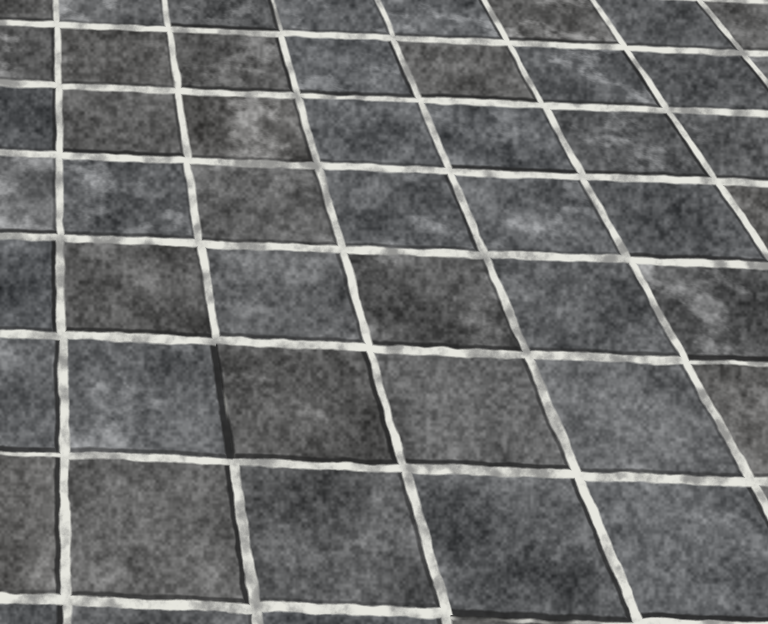
Write a Shadertoy shader that draws this texture.

```glsl
// Dark square paving seen at an angle, with pale mortar in the joints.
// A perspective map turns the canvas into column/row coordinates; the joints
// are signed distances roughened by noise, and each slab has its own stains.

const vec3 SLAB_COLOR = vec3(0.355, 0.357, 0.358);
const vec3 MORTAR_DULL = vec3(0.58, 0.58, 0.57);
const vec3 MORTAR_PALE = vec3(0.90, 0.90, 0.87);
const vec3 SHADOW_COLOR = vec3(0.14, 0.14, 0.14);
const float HORIZON = 1.271;       // distance of vanishing point above the top
const float ROW_SKEW = 0.04;       // slope of the row joints
const float JOINT_HALF = 0.0070;   // half width of mortar at mid height
const float JOINT_WOBBLE = 0.0055;
const float JOINT_SHIFT = 0.0035;  // misalignment between segments
const float EDGE_SOFTNESS = 0.0016;
const float SLAB_VARIATION = 0.06;
const float STAIN_STRENGTH = 0.28;
const float BLOTCH_STRENGTH = 0.22;
const float GRAIN_STRENGTH = 0.15;

float hash(vec2 cell) {
    uvec2 q = uvec2(ivec2(floor(cell)) + 4096) * uvec2(1597u, 3812u);
    uint n = (q.x ^ (q.y >> 1)) * 747796405u + q.y * 277803u;
    n = ((n >> 15) ^ n) * 277803737u;
    n = (n >> 13) ^ n;
    return float(n & 65535u) / 65535.0;
}

float noise(vec2 p) {
    vec2 cell = floor(p), f = fract(p);
    f = f * f * (3.0 - 2.0 * f);
    float low = mix(hash(cell), hash(cell + vec2(1, 0)), f.x);
    float high = mix(hash(cell + vec2(0, 1)), hash(cell + vec2(1, 1)), f.x);
    return mix(low, high, f.y);
}

float fbm(vec2 p) {
    float sum = 0.0, weight = 0.5;
    for (int octave = 0; octave < 5; octave++) {
        sum += weight * noise(p);
        p = mat2(1.6, 1.2, -1.2, 1.6) * p + 17.3;
        weight *= 0.5;
    }
    return sum / 0.97;
}

// Soft strip of the given half width around a centre line.
float band(float d, float center, float halfWidth) {
    float soft = EDGE_SOFTNESS + 0.5 / iResolution.y;
    return 1.0 - smoothstep(halfWidth - soft, halfWidth + soft, abs(d - center));
}

// Masks of one joint: x is mortar, y is the shadow along its near edge.
vec2 joint(float d, vec2 segment, vec2 p, float scale, float loss) {
    d += scale * JOINT_SHIFT * (hash(segment + 71.0) - 0.5);
    d += scale * JOINT_WOBBLE * (fbm(p * 34.0 + segment) - 0.5);
    float rough = noise(p * 42.0 + segment * 3.0);
    float fill = clamp(1.0 - loss * (0.55 + 0.75 * noise(p * 20.0)), 0.0, 1.0);
    float width = JOINT_HALF * scale;
    float mortar = band(d, 0.4 * width * (1.0 - fill),
                        width * mix(0.15, 0.8 + 0.3 * rough, fill));
    float depth = mix(0.3, 1.0, hash(segment + 133.0));
    float shadow = band(d, -width * mix(0.2, 1.15, fill),
                        width * mix(0.85, 0.25 + 0.5 * depth, fill));
    return vec2(mortar * smoothstep(0.0, 0.35, fill),
                shadow * mix(1.0, depth, fill));
}

vec3 slabColor(vec2 grid, vec2 p, vec2 edge) {
    vec2 slab = floor(grid);
    vec2 local = grid + slab * 5.0;
    float tone = SLAB_VARIATION * (hash(slab + 9.0) - 0.5);
    tone += STAIN_STRENGTH * (fbm(local * 2.6) - 0.5);
    // Pale residue, heavier on some slabs
    float residue = smoothstep(0.52, 0.78, fbm(local * 3.7 + 40.0));
    tone += BLOTCH_STRENGTH * residue * hash(slab + 23.0);
    // Dust spreading from the joints
    float border = exp(-min(edge.x, edge.y) / 0.014);
    tone += 0.13 * border * (noise(p * 30.0) - 0.35);
    // Stone grain and small scratches
    tone += GRAIN_STRENGTH * (noise(p * 115.0) - 0.5);
    tone += 0.6 * GRAIN_STRENGTH * (noise(p * 210.0 + 8.0) - 0.5);
    float scratch = smoothstep(0.86, 0.97, noise(p * vec2(48.0, 24.0) + 60.0));
    tone += 0.10 * scratch * (noise(p * 9.0) - 0.3);
    vec3 tint = vec3(-0.006, 0.0, 0.008) * (2.0 * hash(slab + 51.0) - 0.8);
    return SLAB_COLOR + tone + tint;
}

void mainImage(out vec4 fragColor, in vec2 fragCoord) {
    // Canvas heights, with y running down from the top
    vec2 p = vec2(fragCoord.x, iResolution.y - fragCoord.y) / iResolution.y;

    // Perspective: columns fan out, rows grow towards the bottom
    float columnWidth = 0.1715 + 0.135 * p.y;
    float depth = p.y - ROW_SKEW * (p.x - 0.096) + HORIZON;
    vec2 grid = vec2((p.x - 0.0913 - 0.015 * p.y) / columnWidth,
                     14.548 - 19.078 / depth);
    vec2 cellSize = vec2(columnWidth * 0.95, depth * depth / 19.078);
    vec2 line = round(grid);
    vec2 d = (grid - line) * cellSize;
    float scale = depth / 1.77;

    // Missing mortar, more common in the leftmost columns
    vec2 columnSegment = vec2(line.x, floor(grid.y));
    vec2 rowSegment = vec2(floor(grid.x), line.y) + 200.0;
    float bias = 0.22 * step(line.x, 1.5);
    float columnLoss = smoothstep(0.72, 0.98, hash(columnSegment) + bias);
    float rowLoss = 0.8 * smoothstep(0.80, 1.0, hash(rowSegment));
    vec2 mask = max(joint(d.x, columnSegment, p, scale, columnLoss),
                    joint(d.y, rowSegment, p, scale, rowLoss));

    vec3 color = slabColor(grid, p, abs(d));
    color = mix(color, SHADOW_COLOR, 0.85 * mask.y);
    float pale = smoothstep(0.2, 0.65, fbm(p * 38.0 + 5.0));
    vec3 mortar = mix(MORTAR_DULL, MORTAR_PALE, pale);
    color = mix(color, mortar, mask.x);
    fragColor = vec4(clamp(color, 0.0, 1.0), 1.0);
}
```
